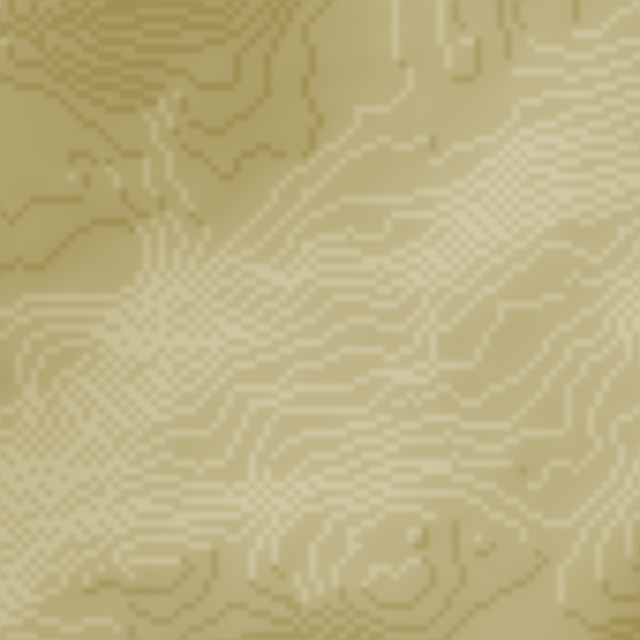
Write a Shadertoy shader that draws this texture.

```glsl
// Sandy relief map: smooth terrain is cut into whole height steps on a coarse grid.
// Cells on a step become light or dark contour lines, depending on which way the
// slope faces; the cells are then blended softly into each other.

const float CELLS = 85.0;

float hash(vec2 p) {
    return fract(sin(dot(p, vec2(127.1, 311.7))) * 43758.5453);
}

float noise(vec2 p) {
    vec2 i = floor(p), f = fract(p);
    f = f * f * f * (f * (f * 6.0 - 15.0) + 10.0);
    return mix(mix(hash(i), hash(i + vec2(1, 0)), f.x),
               mix(hash(i + vec2(0, 1)), hash(i + vec2(1, 1)), f.x), f.y);
}

// Bell-shaped bump around a centre
float bump(vec2 p, vec2 centre, float sharpness) {
    vec2 offset = p - centre;
    return exp(-sharpness * dot(offset, offset));
}

// Terrain height, measured in contour steps
float height(vec2 cell) {
    vec2 p = cell / CELLS;
    vec2 turned = mat2(0.8, 0.6, -0.6, 0.8) * p;
    float ridge = 5.0 * cos(5.0 * (p.y - 0.15 - 0.3 * (p.x - 0.5)));
    float tilt = dot(p, vec2(5.0, -7.0));
    float hill = 7.0 * bump(p, vec2(0.32, 1.0), 14.0);
    float rough = 10.0 * noise(turned * 3.0 + 4.7) + 4.0 * noise(turned * 6.5 + 21.3)
                + 0.9 * noise(turned * 19.0 + 63.1);
    return ridge + tilt + hill + rough;
}

// Brightness of one grid cell, from 0 (olive) to 1 (pale sand)
float cellTone(vec2 cell) {
    vec2 dx = vec2(1.5, 0.0), dy = dx.yx;
    vec2 slope = vec2(height(cell + dx) - height(cell - dx),
                      height(cell + dy) - height(cell - dy)) / 3.0;
    float facing = dot(slope, vec2(0.6, -0.8));

    // Compare steps along the steeper axis, so lines stay one cell wide
    vec2 neighbour = abs(slope.x) > abs(slope.y) ? vec2(-1, 0) : vec2(0, 1);
    float rise = abs(floor(height(cell)) - floor(height(cell + neighbour)));
    float speck = step(0.998, hash(cell + 9.0));
    float line = max(min(rise, 1.0), speck);

    // Broad shading, with a darker patch near the top
    vec2 p = cell / CELLS;
    float tone = 0.47 + 0.28 * clamp(facing, -0.6, 0.6);
    tone += 0.36 * (noise(p * 2.6 + 50.0) - 0.5);
    tone -= 0.2 * bump(p, vec2(0.34, 0.86), 10.0);
    tone += 0.1 * bump(p, vec2(0.6, 0.42), 10.0);
    return tone + 0.28 * line * sign(facing);
}

void mainImage(out vec4 fragColor, in vec2 fragCoord) {
    vec2 grid = fragCoord / iResolution.xy * CELLS - 0.5;
    vec2 cell = floor(grid);
    vec2 blend = smoothstep(0.0, 1.0, grid - cell);

    // Soft blend between the four nearest cells
    float lower = mix(cellTone(cell), cellTone(cell + vec2(1, 0)), blend.x);
    float upper = mix(cellTone(cell + vec2(0, 1)), cellTone(cell + vec2(1, 1)), blend.x);
    float tone = clamp(mix(lower, upper, blend.y), 0.0, 1.0);

    vec3 olive = vec3(0.63, 0.57, 0.33);
    vec3 paleSand = vec3(0.82, 0.79, 0.65);
    fragColor = vec4(mix(olive, paleSand, tone), 1.0);
}
```
